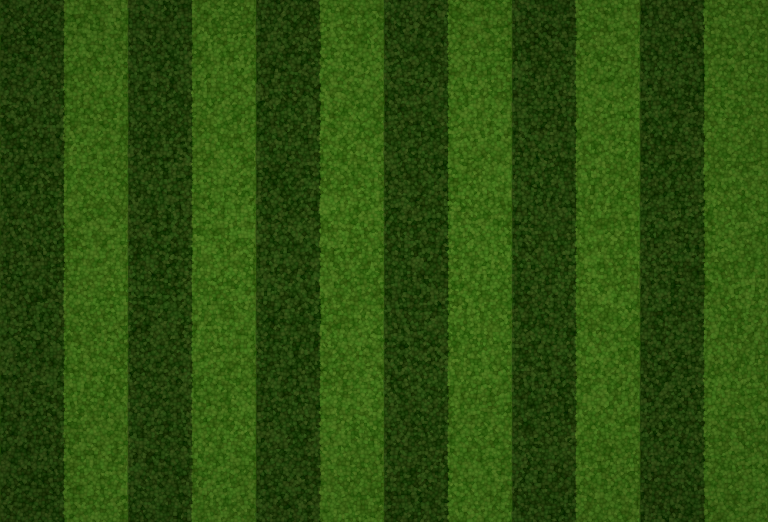
Give the GLSL for this texture, as a Shadertoy shader.

```glsl
const float STRIPES = 12.0;          // dark and light bands across
const float BLADES = 230.0;          // grass cells across the width
const float EDGE_RAGGED = 0.02;      // stripe edge wobble, in stripe widths
const float PATCH_STRENGTH = 0.025;  // broad uneven growth
const float VIGNETTE = 0.30;         // darkening toward the corners
const float CENTRE_GAIN = 1.07;
const vec3 DARK_GRASS = vec3(0.128, 0.232, 0.042);
const vec3 LIGHT_GRASS = vec3(0.220, 0.372, 0.077);
const vec3 BLADE_CONTRAST = vec3(0.115, 0.130, 0.075);
const vec3 DRY_TINT = vec3(0.045, 0.0, 0.015);

vec2 hash2(vec2 p) {
    vec3 q = fract(p.xyx * vec3(0.1031, 0.1030, 0.0973));
    q += dot(q, q.yzx + 33.33);
    return fract((q.xx + q.yz) * q.zy);
}

// Cellular noise: x is blade brightness, y is dryness, both near zero mean
vec2 bladeNoise(vec2 p) {
    vec2 cell = floor(p);
    vec2 nearestCell = cell;
    float nearest = 8.0;
    for (int j = -1; j <= 1; j++) {
        for (int i = -1; i <= 1; i++) {
            vec2 c = cell + vec2(i, j);
            float d = length(c + hash2(c) - p);
            if (d < nearest) {
                nearest = d;
                nearestCell = c;
            }
        }
    }
    vec2 tone = hash2(nearestCell + 71.0) - 0.5;
    return vec2(tone.x + 0.9 * (0.42 - nearest), tone.y);
}

// Layered sines for slow changes in the turf
float patches(vec2 p) {
    float sum = 0.0;
    float weight = 0.5;
    for (int i = 0; i < 4; i++) {
        sum += weight * sin(p.x + 1.7 * sin(p.y)) * cos(p.y * 1.3 + p.x * 0.4);
        p = mat2(1.5, 1.1, -1.1, 1.5) * p + 2.3;
        weight *= 0.65;
    }
    return sum;
}

void mainImage(out vec4 fragColor, in vec2 fragCoord) {
    vec2 uv = fragCoord / iResolution.xy;
    float pixel = 1.0 / iResolution.x;
    vec2 pos = fragCoord * pixel;

    // Grass grain, averaged over four samples per pixel
    vec2 blade = vec2(0.0);
    for (int k = 0; k < 4; k++) {
        vec2 offset = (vec2(k % 2, k / 2) - 0.5) * 0.5 * pixel;
        blade += 0.25 * bladeNoise((pos + offset) * BLADES);
    }

    // Alternating mown bands, dark first
    float across = pos.x * STRIPES + EDGE_RAGGED * blade.x;
    float wave = abs(mod(across - 0.5, 2.0) - 1.0);
    float soft = 0.75 * STRIPES * pixel;
    float lightBand = 1.0 - smoothstep(0.5 - soft, 0.5 + soft, wave);
    vec3 color = mix(DARK_GRASS, LIGHT_GRASS, lightBand);

    // Blade shading and uneven growth
    color += BLADE_CONTRAST * blade.x + DRY_TINT * blade.y;
    color *= 1.0 + PATCH_STRENGTH * patches(pos * 22.0);

    // Soft falloff from the centre
    vec2 centred = uv - 0.5;
    color *= CENTRE_GAIN - VIGNETTE * dot(centred, centred);

    fragColor = vec4(clamp(color, 0.0, 1.0), 1.0);
}
```
